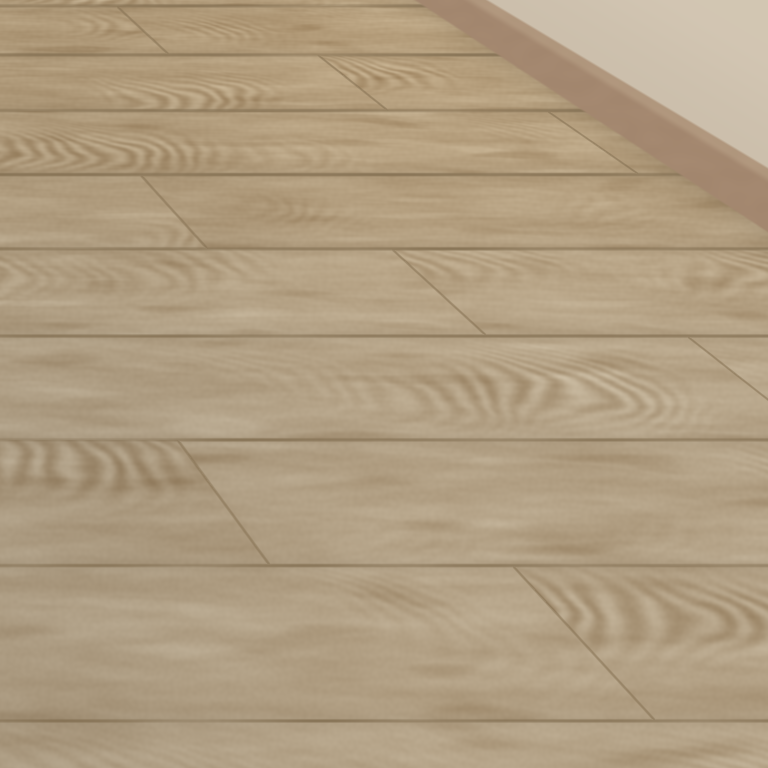
Give the GLSL for this texture, as a Shadertoy shader.

```glsl
// Pale oak plank floor in perspective, with a skirting board and wall at upper right.
// The canvas is projected to plank rows and lengths; gradient noise and warped
// parabolic rings give each plank its own grain, and seams are drawn on top.

float hash(vec2 p) {
    return fract(sin(dot(p, vec2(127.1, 311.7))) * 43758.55);
}

vec2 gradient(vec2 cell) {
    float angle = 6.2832 * hash(cell);
    return vec2(cos(angle), sin(angle));
}

// Gradient noise, about -0.7 to 0.7
float noise(vec2 p) {
    vec2 i = floor(p), f = p - i;
    vec2 w = f * f * f * (f * (f * 6.0 - 15.0) + 10.0);
    vec2 e = vec2(0.0, 1.0);
    float a = dot(gradient(i), f);
    float b = dot(gradient(i + e.yx), f - e.yx);
    float c = dot(gradient(i + e.xy), f - e.xy);
    float d = dot(gradient(i + e.yy), f - e.yy);
    return mix(mix(a, b, w.x), mix(c, d, w.x), w.y);
}

// Wood of one plank: p.x runs along it, p.y across it from 0 to 1
vec3 wood(vec2 p, vec2 plank) {
    float seed = hash(plank + 3.7);
    vec2 q = p + vec2(seed * 40.0, plank.x * 7.0);

    // Long streaks and fine fibres
    float streak = noise(q * vec2(0.7, 4.0)) + 0.6 * noise(q * vec2(1.6, 11.0));
    float fibre = noise(q * vec2(5.0, 21.0));

    // Arched rings around a wandering centre line, fading in and out
    float centre = 0.25 + 0.5 * hash(plank + 9.2) + 0.2 * noise(q * vec2(0.8, 0.0) + 5.3);
    float offset = p.y - centre;
    float warp = 1.5 * noise(q * vec2(1.1, 2.2)) + 0.5 * noise(q * vec2(3.0, 5.0));
    float rings = sin(6.2832 * (5.0 * p.x + 17.0 * offset * offset + warp));
    float figure = exp(-offset * offset * 14.0)
                 * smoothstep(-0.12, 0.35, noise(q * vec2(0.55, 0.8) + 11.4));
    float stain = smoothstep(0.2, 0.55, noise(q * vec2(1.2, 5.5) + 23.1));
    float bleach = smoothstep(0.2, 0.55, noise(q * vec2(0.9, 6.5) + 31.8));

    float tone = 0.62 + 0.24 * (seed - 0.5) + 0.38 * streak + 0.13 * fibre;
    tone += figure * (0.42 * rings - 0.12) - 0.38 * stain + 0.28 * bleach;
    return mix(vec3(0.62, 0.535, 0.415), vec3(0.745, 0.68, 0.575), clamp(tone, -0.35, 1.3));
}

void mainImage(out vec4 fragColor, in vec2 fragCoord) {
    vec2 uv = fragCoord / iResolution.xy;
    float down = 1.0 - uv.y;

    // Perspective: rows recede to a horizon above the canvas
    float depth = down + 0.98;
    float row = 15.486 - 16.282 / depth;
    float rowIndex = floor(row);
    float across = row - rowIndex;

    // Joints step sideways by a fixed amount from row to row
    float along = ((uv.x + 0.91) / depth - 0.735 - 0.184 * (rowIndex - 5.0)) / 0.722;
    float plankIndex = floor(along);
    float part = along - plankIndex;
    vec3 color = wood(vec2(part * 6.0, across), vec2(rowIndex, plankIndex));

    // Warmer far away, a little darker to the left, with faint speckle
    color *= mix(vec3(1.02, 0.995, 0.95), vec3(0.995, 1.0, 1.01), smoothstep(0.0, 0.6, down));
    color *= 0.965 + 0.055 * smoothstep(0.0, 0.6, uv.x);
    color += 0.014 * noise(uv * 150.0);

    // Seams between rows and joints between plank ends, in canvas units
    float seamDistance = abs(row - round(row)) * depth * depth / 16.282;
    float jointDistance = min(part, 1.0 - part) * 0.722 * depth * 0.72;
    float wear = 0.75 + 0.7 * noise(vec2(uv.x * 6.0, round(row) * 3.7));
    float seam = (1.0 - smoothstep(0.0005, 0.0036, seamDistance)) * wear;
    float joint = 0.75 * (1.0 - smoothstep(0.0003, 0.0027, jointDistance));
    color = mix(color, vec3(0.53, 0.45, 0.33), 0.8 * max(seam, joint));
    color *= 1.0 - 0.035 * exp(-seamDistance * 130.0);

    // Skirting board with a lighter top edge and a soft contact shadow
    float boardBottom = (0.657 * (uv.x - 0.540) - down) * 0.836;
    float boardTop = (0.598 * (uv.x - 0.634) - down) * 0.858;
    color *= 1.0 - 0.06 * exp(min(boardBottom, 0.0) * 60.0);
    vec3 board = mix(vec3(0.64, 0.53, 0.435), vec3(0.69, 0.59, 0.49),
                     smoothstep(-0.018, -0.008, boardTop));
    board += 0.012 * noise(uv * vec2(30.0, 50.0));
    color = mix(color, board, smoothstep(-0.002, 0.002, boardBottom));

    // Plain wall, slightly shaded towards the board
    vec3 wall = vec3(0.80, 0.75, 0.675) + 0.025 * smoothstep(0.0, 0.15, boardTop);
    color = mix(color, wall, smoothstep(-0.002, 0.002, boardTop));

    fragColor = vec4(clamp(color, 0.0, 1.0), 1.0);
}
```
